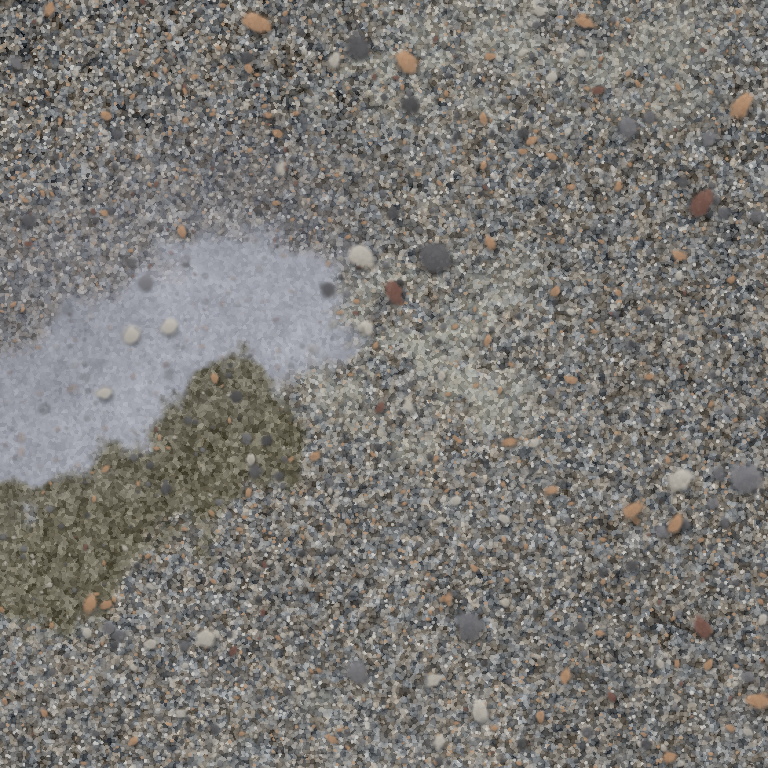
Give the GLSL for this texture, as a Shadertoy shader.

```glsl
vec3 hash3(vec2 p) {
    vec3 q = fract(p.xyx * vec3(0.1031, 0.1030, 0.0973));
    q += dot(q, q.yxz + 33.33);
    return fract((q.xxy + q.yzz) * q.zyx);
}

float noise(vec2 p) {
    vec2 i = floor(p), f = fract(p);
    f = f * f * (3.0 - 2.0 * f);
    return mix(mix(hash3(i).x, hash3(i + vec2(1, 0)).x, f.x),
               mix(hash3(i + vec2(0, 1)).x, hash3(i + vec2(1, 1)).x, f.x), f.y);
}

float fbm(vec2 p) {
    float sum = 0.0, amp = 0.5;
    for (int i = 0; i < 5; i++) {
        sum += amp * noise(p);
        p = mat2(1.6, 1.2, -1.2, 1.6) * p + 7.3;
        amp *= 0.5;
    }
    return sum;
}

float capsule(vec2 p, vec2 a, vec2 b) {
    vec2 ab = b - a;
    return length(p - a - ab * clamp(dot(p - a, ab) / dot(ab, ab), 0.0, 1.0));
}

// Random values of the nearest grain, and the distance to its centre
vec4 grain(vec2 p) {
    vec2 cell = floor(p);
    vec4 best = vec4(0, 0, 0, 9);
    for (int y = -1; y <= 1; y++)
    for (int x = -1; x <= 1; x++) {
        vec2 id = cell + vec2(x, y);
        float d = length(p - id - hash3(id + 41.0).xy);
        if (d < best.w) best = vec4(hash3(id), d);
    }
    return best;
}

vec3 stoneColor(vec3 h) {
    vec3 c = mix(vec3(0.30, 0.30, 0.31), vec3(0.52, 0.52, 0.54), h.y);
    c = mix(c, vec3(0.79, 0.77, 0.73), step(0.35, h.x));
    c = mix(c, vec3(0.76, 0.60, 0.47), step(0.62, h.x));
    return mix(c, vec3(0.50, 0.36, 0.32), step(0.93, h.x));
}

// Scattered elliptical stones with a dark rim on the lower side
vec3 addStones(vec3 col, vec2 uv, float scale, float density, float strength) {
    vec2 p = uv * scale;
    float blur = 0.08 + 0.7 * scale / iResolution.y;
    for (int y = -1; y <= 1; y++)
    for (int x = -1; x <= 1; x++) {
        vec2 id = floor(p) + vec2(x, y);
        vec3 h = hash3(id + scale), k = hash3(id + scale * 2.0 + 19.0);
        if (h.z > density) continue;
        vec2 d = p - id - 0.2 - 0.6 * h.xy;
        float a = k.x * 6.28, r = mix(0.17, 0.42, k.y * k.y);
        vec2 e = mat2(cos(a), -sin(a), sin(a), cos(a)) * d;
        e.y *= 1.0 + 0.7 * k.z;
        float shape = length(e) + 0.12 * (noise(e * 6.0 + id) - 0.5);
        float shadow = smoothstep(r + blur, r - blur, length(d + vec2(-0.02, 0.07)));
        col *= 1.0 - 0.35 * shadow * strength;
        vec3 stone = stoneColor(k.zxy) * (0.94 + 0.35 * d.y);
        col = mix(col, stone, strength * smoothstep(r + blur, r - blur, shape));
    }
    return col;
}

void mainImage(out vec4 fragColor, in vec2 fragCoord) {
    vec2 uv = fragCoord / iResolution.y;
    float broad = fbm(uv * 5.0), ragged = fbm(uv * 22.0 + 5.0) - 0.48;
    vec2 w = uv + 0.07 * (vec2(broad, fbm(uv * 6.0 + 31.0)) - 0.48);

    // Region masks
    float rough = smoothstep(0.62, 0.1, length((w - vec2(0.08, 0.95)) * vec2(0.9, 1.1)));
    float film = smoothstep(0.24, 0.04, capsule(w, vec2(-0.05, 0.56), vec2(0.3, 0.69)));
    float water = capsule(w, vec2(-0.05, 0.40), vec2(0.35, 0.60)) - 0.115 + 0.11 * ragged;
    water = smoothstep(0.025, -0.02, water);
    float algae = capsule(w, vec2(0.03, 0.25), vec2(0.32, 0.44)) - 0.075 + 0.17 * ragged;
    algae = smoothstep(0.02, -0.015, algae);
    float crust = smoothstep(0.21, 0.04, length((w - vec2(0.56, 0.53)) * vec2(0.9, 0.85)));
    crust = max(crust, smoothstep(0.08, 0.0, length(w - vec2(0.45, 0.11))));
    crust = max(crust, 0.8 * smoothstep(0.07, 0.0, length(w - vec2(0.30, 0.02))));
    crust = max(crust, 0.7 * smoothstep(0.14, 0.0, capsule(w, vec2(0.45, 0.93), vec2(0.85, 0.92))));
    crust *= smoothstep(-0.11, 0.16, ragged + 0.5 * (fbm(uv * 75.0) - 0.5));

    // Fine gravel
    vec4 fine = grain(uv * 210.0), coarse = grain(uv * 105.0 + 13.0);
    float tone = 0.47 + 0.30 * (fine.x - 0.5) + 0.17 * (coarse.x - 0.5);
    tone += 0.25 * (fbm(uv * 130.0) - 0.48) + 0.14 * (broad - 0.48);
    tone -= 0.10 * smoothstep(0.45, 0.9, fine.w) + 0.035 * rough;
    tone += rough * 0.22 * (fine.y - 0.5);
    vec3 col = tone * vec3(1.01, 0.995, 0.965);
    col += (coarse.z - 0.5) * vec3(0.05, 0.005, -0.05);
    float fleck = smoothstep(0.91 - 0.06 * rough, 0.97, fine.z) * smoothstep(0.7, 0.3, fine.w);
    col = mix(col, mix(vec3(0.82, 0.81, 0.79), vec3(0.72, 0.58, 0.46), step(0.65, fine.y)), 0.8 * fleck);

    // Pale crust, thin wet film, water and algae
    vec3 lime = vec3(0.65, 0.65, 0.61) + 0.22 * (fine.x - 0.5);
    col = mix(col, lime, 0.75 * crust);
    col = mix(col, vec3(0.57, 0.57, 0.61), 0.35 * film);
    vec3 sky = vec3(0.605, 0.615, 0.655) + 0.20 * (broad - 0.48) + 0.12 * ragged;
    sky += 0.06 * (fine.x - 0.5) + 0.08 * (fbm(uv * 110.0) - 0.48);
    col = mix(col, sky, 0.92 * water);
    vec3 moss = vec3(0.40, 0.385, 0.315) + 0.19 * (fine.x - 0.5) + 0.20 * (coarse.y - 0.5);
    col = mix(col, moss, 0.85 * algae);

    // Stones, from small chips to pebbles
    float dry = 1.0 - 0.75 * water * (1.0 - algae);
    col = addStones(col, uv, 85.0, 0.13 + 0.14 * rough, 0.75 * dry);
    col = addStones(col, uv, 48.0, 0.12, 0.8 * dry);
    col = addStones(col, uv, 20.0, 0.11, 0.85);
    fragColor = vec4(clamp(col, 0.0, 1.0), 1.0);
}
```
